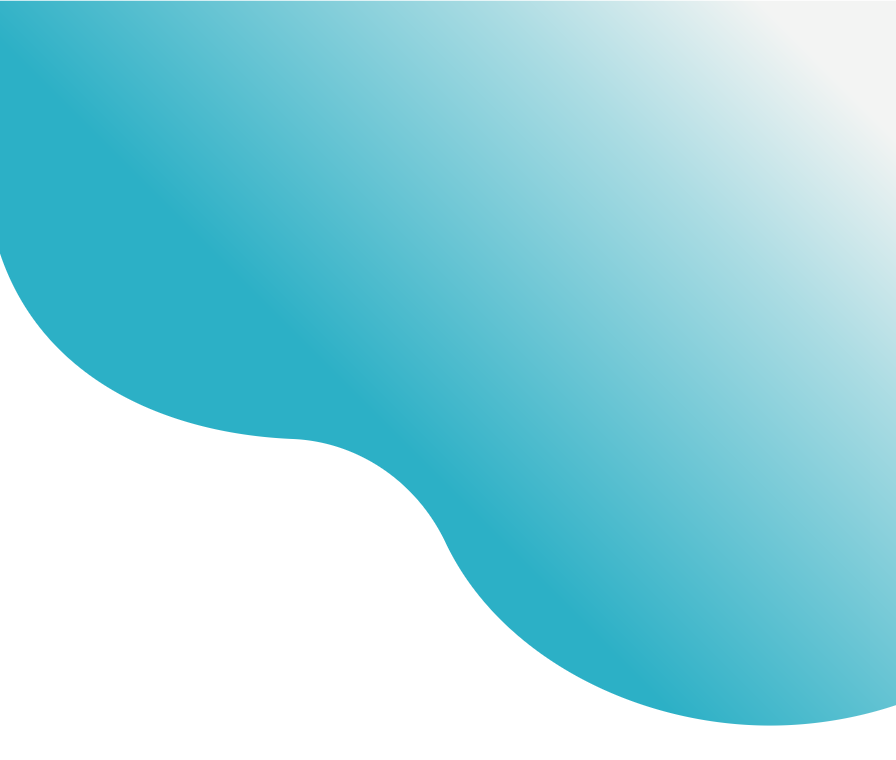
Give the GLSL for this background, as a WebGL 1 fragment shader.

```glsl
precision highp float;
// Diagonal teal-to-pale gradient above a smooth two-lobed wave on white.

uniform vec2 u_resolution;

const float HEIGHT = 0.8477; // canvas height when its width is 1

const vec3 WHITE = vec3(1.0);
const vec3 TEAL = vec3(0.173, 0.690, 0.776);
const vec3 AQUA = vec3(0.672, 0.863, 0.891);
const vec3 PALE = vec3(0.953, 0.957, 0.953);

vec2 bezier(vec2 a, vec2 b, vec2 c, vec2 d, float t) {
  float s = 1.0 - t;
  return s * s * s * a + 3.0 * s * s * t * b + 3.0 * s * t * t * c + t * t * t * d;
}

vec2 bezierTangent(vec2 a, vec2 b, vec2 c, vec2 d, float t) {
  float s = 1.0 - t;
  return s * s * (b - a) + 2.0 * s * t * (c - b) + t * t * (d - c);
}

// Approximate signed distance above a curve whose x increases with t.
float heightAbove(vec2 p, vec2 a, vec2 b, vec2 c, vec2 d) {
  float t = 0.5;
  float stepSize = 0.25;
  for (int i = 0; i < 18; i++) {
    t += bezier(a, b, c, d, t).x < p.x ? stepSize : -stepSize;
    stepSize *= 0.5;
  }
  vec2 tangent = normalize(bezierTangent(a, b, c, d, t));
  return (p.y - bezier(a, b, c, d, t).y) * tangent.x;
}

// Wave edge: left bowl, shoulder, right bowl and its rising end.
float waveDistance(vec2 p) {
  vec2 start = vec2(0.0, 0.565);
  vec2 crest = vec2(0.3255, 0.3581);
  vec2 bend = vec2(0.4974, 0.2422);
  vec2 trough = vec2(0.8594, 0.0384);
  vec2 finish = vec2(1.0, 0.0612);
  if (p.x < crest.x)
    return heightAbove(p, start, vec2(0.0456, 0.4284), vec2(0.1797, 0.3646), crest);
  if (p.x < bend.x)
    return heightAbove(p, crest, vec2(0.3984, 0.3555), vec2(0.4648, 0.3112), bend);
  if (p.x < trough.x)
    return heightAbove(p, bend, vec2(0.5573, 0.1159), vec2(0.7096, 0.0384), trough);
  return heightAbove(p, trough, vec2(0.9089, 0.0384), vec2(0.957, 0.0469), finish);
}

// Three colour stops along the diagonal towards the upper right.
vec3 diagonalGradient(vec2 p) {
  float along = p.x + p.y - HEIGHT;
  vec3 color = mix(TEAL, AQUA, clamp((along + 0.047) / 0.594, 0.0, 1.0));
  return mix(color, PALE, clamp((along - 0.547) / 0.299, 0.0, 1.0));
}

float coverage(float dist, float pixel) {
  return clamp(dist / pixel + 0.5, 0.0, 1.0);
}

void main() {
  vec2 p = gl_FragCoord.xy / u_resolution * vec2(1.0, HEIGHT);
  float pixel = 1.0 / u_resolution.x;

  // Wave below, thin pale margin along the top.
  float topDistance = HEIGHT - 0.0008 - p.y;
  float mask = coverage(waveDistance(p), pixel) * coverage(topDistance, pixel);

  gl_FragColor = vec4(mix(WHITE, diagonalGradient(p), mask), 1.0);
}
```
